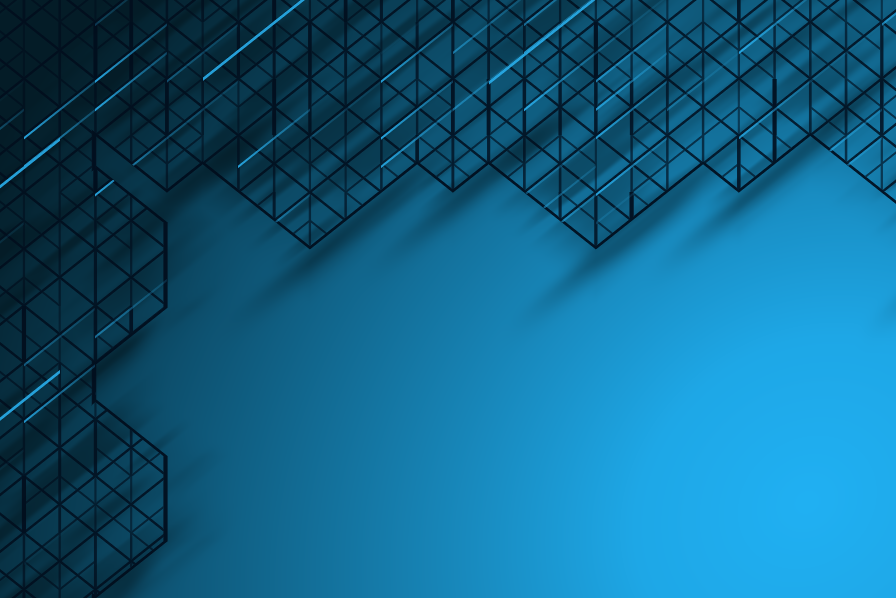
Reproduce this background procedurally as a Shadertoy shader.

```glsl
// Dark triangular wire lattice hanging over a glowing blue gradient, with slanted shadows.

float hash(vec2 p) {
    return fract(sin(dot(p, vec2(127.1, 311.7))) * 4375.85);
}

float noise(vec2 p) {
    vec2 i = floor(p), f = fract(p);
    f *= f * (3.0 - 2.0 * f);
    return mix(mix(hash(i), hash(i + vec2(1, 0)), f.x),
               mix(hash(i + vec2(0, 1)), hash(i + vec2(1, 1)), f.x), f.y);
}

// Antialiased coverage of a line at distance d
float stroke(float d, float halfWidth, float pixel) {
    return clamp((halfWidth - abs(d)) / pixel + 0.5, 0.0, 1.0);
}

// Signed distance to the nearest multiple of period
float nearest(float x, float period) {
    return x - period * round(x / period);
}

// Soft band along a rising diagonal, starting left of a tip and fading right
float castShadow(vec2 g, vec2 tip, float reach) {
    float across = g.x + g.y - tip.x - tip.y - 0.4;
    float along = smoothstep(-2.8, 0.8, g.x - tip.x)
                * (1.0 - smoothstep(reach * 0.4, reach, g.x - tip.x));
    return along * exp(-across * across * (across > 0.0 ? 2.5 : 5.0));
}

void mainImage(out vec4 fragColor, in vec2 fragCoord) {
    vec2 uv = fragCoord / iResolution.y;
    float pixel = 21.07 / iResolution.y;

    // Lattice space: columns to the right, half cells downward
    vec2 g = vec2(uv.x * 16.73 - 0.67, (1.0 - uv.y) * 21.07 - 0.77);
    float rise = g.x + g.y, fall = g.y - g.x;

    // Hanging points along the top, and their shadows
    float inside = -99.0, shadow = 0.0;
    for (int i = 0; i < 6; i++) {
        vec2 tip = vec2(4 + 4 * i, 6 + 2 * (i % 2));
        if (i == 5) tip.x += 2.0;
        inside = max(inside, tip.y - abs(g.x - tip.x) - g.y);
        shadow = max(shadow, castShadow(g, tip, 5.0));
    }

    // Strip of hexagons down the left side
    float hexY = nearest(g.y - 8.57, 8.23);
    float hexagon = min(4.0 - g.x, 3.5 - abs(hexY) - abs(g.x - 2.0));
    inside = max(inside, max(2.0 - g.x, hexagon));
    for (int i = 0; i < 2; i++)
        shadow = max(shadow, castShadow(g, vec2(2.0, 12.0 + 8.23 * float(i)), 2.0));

    // Oval light at the lower right, stretched along the rising diagonal
    vec2 away = uv - vec2(1.35, 0.16);
    vec2 oval = vec2(0.85 * dot(away, vec2(0.79, 0.61)), dot(away, vec2(0.61, -0.79)));
    float light = 1.12 - 0.66 * length(oval);
    light = min(light, 0.95 + 0.3 * (light - 0.95));
    float mesh = clamp(inside / pixel + 0.5, 0.0, 1.0);

    // Slanted streaks below and behind the wires
    float streak = noise(vec2(rise * 2.3, fall * 0.2 + 4.0));
    float near = smoothstep(-2.2, 1.5, inside);
    light *= 1.0 - near * (0.1 + 0.27 * smoothstep(0.3, 0.9, streak));
    light *= 1.0 - 0.33 * shadow;
    light = max(light, 0.16);
    vec3 color = vec3(0.125 * pow(light, 1.15), 0.69 * light, 0.95 * light);

    // Wires: uprights of varied weight, main diagonals and a partial secondary set
    float weight = hash(vec2(round(g.x), floor(g.y * 0.5)));
    float upright = stroke(nearest(g.x, 1.0), 0.03 + 0.03 * weight * weight, pixel * 0.8)
                  * mix(0.55, 1.0, weight);
    float column = floor(g.x);
    float mainDiagonal = max(stroke(nearest(rise, 2.0), 0.055, pixel * 1.1),
                             stroke(nearest(fall, 2.0), 0.055, pixel * 1.1));
    float riseFine = stroke(nearest(rise, 1.0), 0.045, pixel * 1.1)
                   * step(0.45, hash(vec2(column, round(rise))));
    float fallFine = stroke(nearest(fall, 1.0), 0.045, pixel * 1.1)
                   * step(0.45, hash(vec2(column + 40.0, round(fall))));
    float wire = max(upright, max(0.9 * mainDiagonal, 0.7 * max(riseFine, fallFine)));
    wire = max(wire * mesh, stroke(inside - 0.04, 0.06, pixel * 1.1));
    color = mix(color, vec3(0.004, 0.05, 0.11), 0.92 * wire);

    // Scattered glints on the rising diagonals
    vec2 span = vec2(floor(g.x * 0.5), round(rise));
    float chance = hash(span + 17.0);
    float fade = mix(1.0, 0.3, fract(g.x * 0.5));
    float glint = stroke(nearest(rise - 0.1, 1.0), 0.045, pixel * 1.1)
                * smoothstep(0.66, 0.95, chance) * fade;

    // Long bright edges: first column, last column, diagonal
    vec3 edges[4] = vec3[4](vec3(-1, 1, 5.14), vec3(-1, 1, 13.33),
                           vec3(13, 16, 15.16), vec3(5, 8, 7.03));
    for (int i = 0; i < 4; i++) {
        vec3 e = edges[i];
        float extent = step(e.x, g.x) * step(g.x, e.y);
        glint = max(glint, extent * stroke(rise - e.z, 0.06, pixel * 1.1));
    }
    color = mix(color, vec3(0.16, 0.68, 0.92), 0.9 * glint * mesh);

    fragColor = vec4(color, 1.0);
}
```
